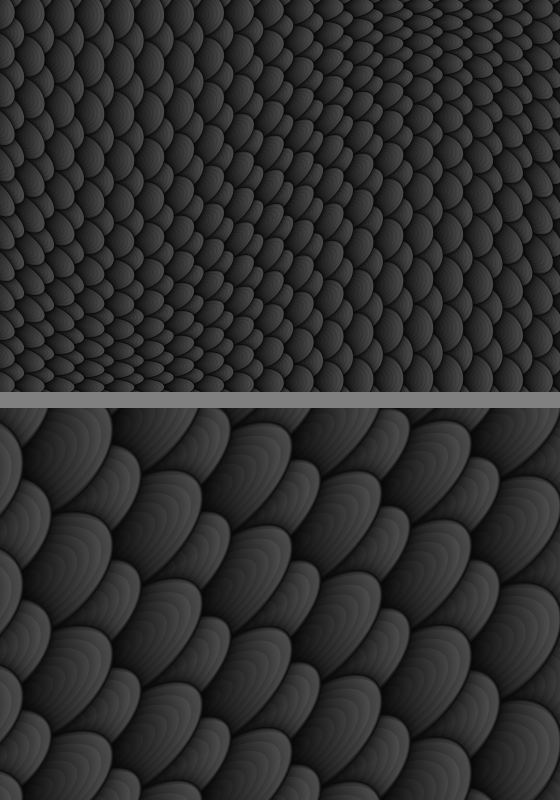
Top, the full canvas; bottom, a detail of the centre.
Reproduce this pattern procedurally as a WebGL 2 fragment shader.

```glsl
#version 300 es
precision highp float;

uniform vec2 u_resolution;
out vec4 outColor;

const float PI = 3.14159265;
const vec2 REPEATS = vec2(18.73, 11.57);    // columns and rows on the canvas
const vec2 FIRST_TIP = vec2(0.512, 0.27);   // tip of the first scale, in cells
const vec2 LARGE_RADII = vec2(0.79, 0.505);
const vec2 SMALL_RADII = vec2(0.74, 0.465);
const float SMALL_LEAD = 0.317;             // small tips reach past large ones
const float BANDS = 8.0;
const float LINE_WIDTH = 0.0024;
const float SHADOW_WIDTH = 0.004;
const vec3 OUTLINE = vec3(0.045);
const vec3 SHADE = vec3(0.075);
const vec3 LIGHT = vec3(0.275);

// Height on the unbent grid, solved by Newton steps
float unbend(vec2 uv, float swell) {
  float bend = swell * cos(PI * (uv.x - 0.221) / 0.56);
  float y = uv.y;
  for (int i = 0; i < 5; i++) {
    float error = y - bend * sin(PI * y) - uv.y;
    y -= error / (1.0 - PI * bend * cos(PI * y));
  }
  return y;
}

// Sawtooth that rises outward, with a softened drop
float ridges(float radius, float count, float blur) {
  float f = fract(radius * count);
  float soft = clamp(blur * count, 0.05, 0.9);
  return f * (1.0 - smoothstep(1.0 - soft, 1.0, f)) - 0.4;
}

// Ridged gradient from the dark root to the light tip
vec3 scaleColor(vec2 q, float blur) {
  float t = clamp((q.x + 0.25) / 1.05, 0.0, 1.0);
  float nested = length(vec2((q.x + 0.35) / 1.35, q.y));
  float tone = t - 0.2 * q.y * q.y;
  tone += ridges(nested, BANDS, blur) * mix(0.08, 0.25, t);
  return mix(SHADE, LIGHT, clamp(tone, -0.1, 1.1));
}

// Change of the ellipse radius over one pixel
float pixelStep(vec2 q, vec2 radii, vec2 stepX, vec2 stepY) {
  vec2 slope = q / radii / max(length(q), 0.001);
  return max(length(vec2(dot(slope, stepX), dot(slope, stepY))), 0.0001);
}

void main() {
  vec2 uv = gl_FragCoord.xy / u_resolution;
  vec2 cell = vec2(uv.x, unbend(uv, 0.16)) * REPEATS - FIRST_TIP;
  vec2 stepX = dFdx(cell);
  vec2 stepY = dFdy(cell);
  float column = floor(cell.x);
  vec3 color = SHADE;

  // Layers from back to front: scales on the left cover those on the right
  for (int i = 4; i >= 0; i--) {
    float isSmall = float(i % 2);
    vec2 radii = mix(LARGE_RADII, SMALL_RADII, isSmall);
    float tip = column + float(i / 2) + SMALL_LEAD * isSmall;
    float row = cell.y + 0.5 * isSmall;
    vec2 offset = vec2(cell.x - tip + radii.x, fract(row + 0.5) - 0.5);
    vec2 q = offset / radii;

    float blur = pixelStep(q, radii, stepX, stepY);
    float inside = (1.0 - length(q)) / blur;
    float depth = inside / u_resolution.x;

    vec3 body = scaleColor(q, blur);
    body = mix(OUTLINE, body, smoothstep(0.0, LINE_WIDTH, depth));
    color *= 1.0 - 0.45 * exp(min(depth, 0.0) / SHADOW_WIDTH);
    color = mix(color, body, clamp(inside + 0.5, 0.0, 1.0));
  }
  outColor = vec4(color, 1.0);
}
```
